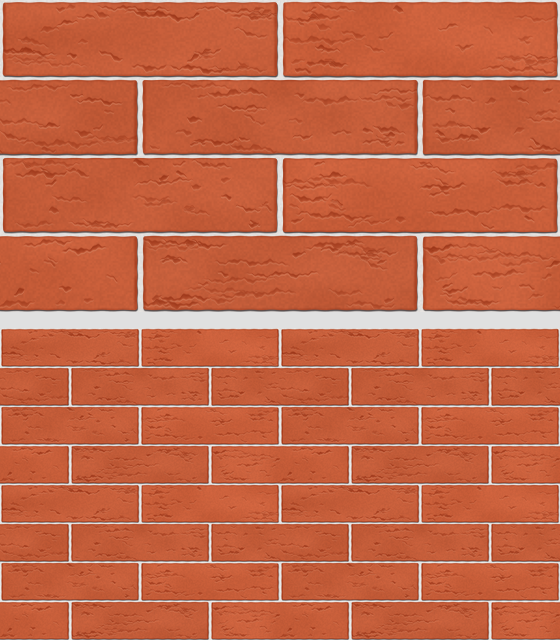
Top, the tile; bottom, the same tile 2 across and 2 down.
Give the GLSL for this texture, as a Shadertoy shader.

```glsl
// Running-bond wall of long terracotta bricks with pale, thin joints.
// Each brick is a rounded box; a loop scatters tapered, ragged creases on it,
// each with a dark groove and a lit lower lip. Brick ids wrap, so it tiles.

#define BRICKS vec2(2.0, 4.0)       // repeats across and down
#define ASPECT 3.58                 // brick pitch, width over height
#define HALF_SIZE vec2(1.752, 0.472) // brick half size, in row heights
#define CORNER 0.03
#define SHADOW vec2(0.007, -0.017)  // offset of the dark contact line
#define CREASES 32
#define CLAY vec3(0.775, 0.365, 0.225)
#define GROOVE vec3(0.58, 0.18, 0.07)
#define LIP vec3(0.84, 0.53, 0.40)
#define MORTAR vec3(0.89, 0.88, 0.87)
#define SOOT vec3(0.26, 0.24, 0.25)

vec4 hash4(vec3 p) {
    vec4 h = fract(p.xyzx * vec4(0.1031, 0.1030, 0.0973, 0.1099));
    h += dot(h, h.wzxy + 33.33);
    return fract((h.xxyz + h.yzzw) * h.zywx);
}

// Smooth value noise; the seed keeps bricks apart.
float noise(vec2 p, float seed) {
    vec2 i = floor(p), f = fract(p);
    f = f * f * (3.0 - 2.0 * f);
    float a = hash4(vec3(i, seed)).x;
    float b = hash4(vec3(i + vec2(1, 0), seed)).x;
    float c = hash4(vec3(i + vec2(0, 1), seed)).x;
    float d = hash4(vec3(i + 1.0, seed)).x;
    return mix(mix(a, b, f.x), mix(c, d, f.x), f.y);
}

float roundBox(vec2 p, vec2 halfSize, float r) {
    vec2 d = abs(p) - halfSize + r;
    return length(max(d, 0.0)) + min(max(d.x, d.y), 0.0) - r;
}

// x: groove darkness, y: brightness of the lip below it.
vec2 creases(vec2 q, float seed, float px) {
    vec2 mark = vec2(0.0);
    for (int i = 0; i < CREASES; i++) {
        vec4 r = hash4(vec3(float(i) + 1.0, seed, 7.0));
        vec4 s = hash4(vec3(float(i) + 1.0, seed, 19.0));
        // Positions lean towards the brick's rim.
        vec2 side = r.xy * 2.0 - 1.0;
        vec2 centre = sign(side) * pow(abs(side), vec2(0.75)) * vec2(1.62, 0.41);
        float len = mix(0.07, 0.58, r.z * r.z * r.z);
        vec2 d = q - centre;
        float t = d.x / len;
        if (abs(t) > 1.0) continue;

        // Ragged, slightly falling centre line.
        float phase = 6.28 * s.x;
        float tilt = (s.y - 0.62) * mix(0.75, 0.18, smoothstep(0.07, 0.4, len));
        d.y -= tilt * d.x + 0.018 * sin(d.x * 15.0 + phase)
             + 0.010 * sin(d.x * 37.0 + phase * 3.0)
             + 0.006 * sin(d.x * 83.0 + phase * 5.0);
        float width = mix(0.014, 0.034, s.z) * (1.0 - t * t)
                    * (0.7 + 0.4 * sin(d.x * 29.0 + phase * 2.0));
        float soft = px * 0.7 + 0.006;
        float groove = 1.0 - smoothstep(-soft, soft, abs(d.y) - width);
        float lip = 1.0 - smoothstep(0.0, 0.018, abs(d.y + width + 0.014));
        float strength = mix(0.5, 1.0, s.w) * smoothstep(1.0, 0.8, abs(t));
        // The upper wall of the groove is the deepest.
        float depth = mix(0.55, 1.0, smoothstep(-width, width, d.y));
        mark = max(mark, strength * vec2(groove * depth, lip));
    }
    return mark;
}

void mainImage(out vec4 fragColor, in vec2 fragCoord) {
    vec2 p = fragCoord / iResolution.xy * BRICKS;
    float px = BRICKS.y / iResolution.y;

    // Even rows, counted from the bottom, shift by half a brick.
    float row = floor(p.y);
    p.x += 0.5 * (1.0 - mod(row, 2.0));
    vec2 id = mod(vec2(floor(p.x), row), BRICKS);
    float seed = id.x + id.y * BRICKS.x + 3.0;
    vec2 q = (fract(p) - 0.5) * vec2(ASPECT, 1.0);

    // Outline with a slight wobble.
    float wobble = 0.003 * (sin(q.x * 23.0 + seed) + sin(q.y * 31.0 + seed * 2.0));
    float dist = roundBox(q, HALF_SIZE, CORNER) + wobble;
    float shade = roundBox(q - SHADOW, HALF_SIZE, CORNER) + wobble;

    // Clay body: broad tone, fine grain, brick-to-brick shift.
    float tone = noise(q * vec2(1.6, 2.6) + 20.0, seed) - 0.5;
    float grain = noise(q * 42.0 + 200.0, seed) - 0.5;
    float batch = hash4(vec3(id, 5.0)).x - 0.5;
    vec3 clay = CLAY * (1.0 + 0.07 * tone + 0.07 * grain + 0.04 * batch);
    clay += vec3(0.0, 0.02, 0.025) * tone;

    // Creases, then the darker worn rim at the ends.
    vec2 mark = creases(q, seed, px);
    clay = mix(clay, LIP, 0.5 * mark.y);
    clay = mix(clay, GROOVE, 0.85 * mark.x);
    float ends = smoothstep(0.055, 0.015, HALF_SIZE.x - abs(q.x));
    float rim = smoothstep(-0.035, 0.0, dist);
    float wear = 0.45 + 0.55 * noise(q * 9.0 + 60.0, seed);
    clay = mix(clay, GROOVE, wear * max(0.65 * ends, 0.5 * rim));

    // Joint, contact line and brick.
    vec3 col = MORTAR * (1.0 + 0.05 * grain);
    col = mix(col, SOOT, 0.9 * (1.0 - smoothstep(-px, px, shade)));
    col = mix(col, clay, 1.0 - smoothstep(-0.7 * px, 0.7 * px, dist));
    fragColor = vec4(col, 1.0);
}
```
